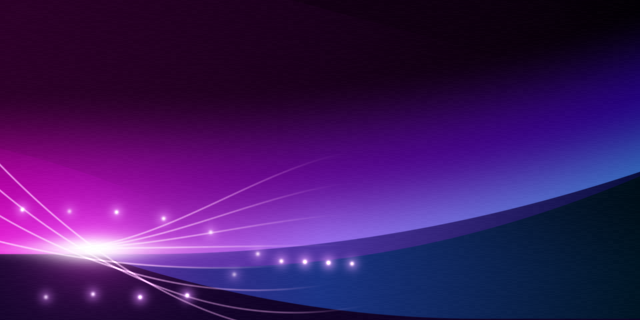
This background is drawn by a WebGL 1 fragment shader. Its source:

```glsl
precision highp float;
// Magenta-to-blue evening sky over a dark curved swoosh, with a flare, light trails and sparkles.

uniform vec2 u_resolution;

// Canvas space: x runs 0..2, y runs 0..1
const vec2 FLARE_POS = vec2(0.29, 0.222);
const float TRAIL_WIDTH = 0.0026;
const float GRAIN = 0.014;
const int SPARKLES = 15;

const vec3 NEAR_LEFT = vec3(0.86, 0.13, 0.80);
const vec3 NEAR_MID = vec3(0.62, 0.46, 0.96);
const vec3 NEAR_RIGHT = vec3(0.20, 0.42, 0.73);
const vec3 HIGH_LEFT = vec3(0.62, 0.00, 0.57);
const vec3 HIGH_MID = vec3(0.36, 0.03, 0.56);
const vec3 HIGH_RIGHT = vec3(0.14, 0.01, 0.49);
const vec3 TOP_LEFT = vec3(0.17, 0.00, 0.16);
const vec3 TOP_MID = vec3(0.10, 0.00, 0.11);
const vec3 TOP_RIGHT = vec3(0.01, 0.00, 0.02);
const vec3 STRIP_LEFT = vec3(0.46, 0.18, 0.70);
const vec3 STRIP_MID = vec3(0.30, 0.20, 0.63);
const vec3 STRIP_RIGHT = vec3(0.03, 0.05, 0.23);
const vec3 BLUE_LEFT = vec3(0.32, 0.10, 0.55);
const vec3 BLUE_MID = vec3(0.10, 0.20, 0.52);
const vec3 BLUE_RIGHT = vec3(0.00, 0.08, 0.14);
const vec3 FLOOR_DARK = vec3(0.06, 0.01, 0.15);
const vec3 HALO_COLOR = vec3(0.90, 0.22, 0.88);
const vec3 TRAIL_COLOR = vec3(1.00, 0.72, 1.00);
const vec3 SPARK_COLOR = vec3(0.85, 0.50, 1.00);

float hash(vec2 p) {
  vec3 q = fract(vec3(p.xyx) * 0.1031);
  q += dot(q, q.yzx + 33.33);
  return fract((q.x + q.y) * q.z);
}

vec3 screenBlend(vec3 base, vec3 light) {
  return 1.0 - (1.0 - base) * (1.0 - clamp(light, 0.0, 1.0));
}

// Colour ramp from the left through the middle to the right of the canvas
vec3 across(vec3 left, vec3 middle, vec3 right, float x) {
  return x < 1.0 ? mix(left, middle, x) : mix(middle, right, x - 1.0);
}

float horizon(float x) {
  float d = max(x - 0.45, 0.0);
  return 0.206 + 0.107 * d * d;
}

float innerEdge(float x) {
  return 0.165 + 0.156 * (x - 0.65) * (x - 0.65);
}

float lowerEdge(float x) {
  float d = max(1.5 - x, 0.0);
  return 0.004 + 0.14 * d * d;
}

vec3 sky(vec2 p, float px) {
  float h = p.y - horizon(p.x);
  vec3 near = across(NEAR_LEFT, NEAR_MID, NEAR_RIGHT, p.x);
  vec3 high = across(HIGH_LEFT, HIGH_MID, HIGH_RIGHT, p.x);
  vec3 top = across(TOP_LEFT, TOP_MID, TOP_RIGHT, p.x);
  vec3 c = mix(near, high, smoothstep(-0.06, 0.25, h));
  c = mix(c, top, smoothstep(0.19, 0.52, h));
  // Faint folds: one fans out from the flare, one crosses the top
  float fold = 0.536 - 0.24 * p.x - 0.19 * p.x * p.x - p.y;
  c *= 1.0 + 0.10 * smoothstep(-px, px, fold) * (1.0 - smoothstep(0.2, 0.55, p.x));
  float arc = p.y - 1.0 + 0.27 * (p.x - 0.91);
  return c * (1.0 - 0.25 * smoothstep(-px, px, arc) * (1.0 - smoothstep(0.9, 1.8, p.x)));
}

vec3 swoosh(vec2 p, float px) {
  vec3 strip = across(STRIP_LEFT, STRIP_MID, STRIP_RIGHT, p.x);
  vec3 blue = across(BLUE_LEFT, BLUE_MID, BLUE_RIGHT, p.x);
  blue *= 1.0 - 0.3 * smoothstep(0.12, 0.4, p.y) * smoothstep(1.0, 2.0, p.x);
  vec3 c = mix(blue, strip, smoothstep(-px, px, p.y - innerEdge(p.x)));
  return mix(FLOOR_DARK, c, smoothstep(-px, px, p.y - lowerEdge(p.x)));
}

float stroke(float offset, float slope, float px) {
  float d = abs(offset) * inversesqrt(1.0 + slope * slope);
  return 1.0 - smoothstep(TRAIL_WIDTH - px, TRAIL_WIDTH + px, d);
}

float trails(vec2 p, float px) {
  float light = 0.0;
  for (int i = 0; i < 4; i++) {
    float k = float(i);
    // S-curves that rise to the right of the flare
    float t = clamp(p.x - 0.2, 0.0, 1.0);
    float rise = 0.31 - 0.1 * k;
    float y = 0.224 + rise * t * t * (3.0 - 2.0 * t);
    float fade = smoothstep(0.2, 0.35, p.x) * (1.0 - smoothstep(0.45, 1.12, p.x));
    light += 0.65 * fade * stroke(p.y - y, 6.0 * rise * t * (1.0 - t), px);
    // Sagging arcs that enter from the left
    float lowX = 0.68 + 0.12 * k;
    float lowY = 0.163 - 0.07 * k;
    float bend = (0.245 + 0.08 * k - lowY) / (lowX * lowX);
    float dx = p.x - lowX;
    fade = mix(0.75, 0.4, smoothstep(0.3, 0.7, p.x)) * (1.0 - smoothstep(-0.1, 0.25, dx));
    light += fade * stroke(p.y - lowY - bend * dx * dx, 2.0 * bend * dx, px);
  }
  return light;
}

// Soft dots that zigzag around the flare and calm down to the right
vec3 sparkles(vec2 p) {
  vec3 light = vec3(0.0);
  for (int i = 0; i < SPARKLES; i++) {
    float k = float(i);
    float x = 0.07 + 1.03 * k / float(SPARKLES - 1);
    float side = 1.0 - 2.0 * mod(k, 2.0);
    float swing = 0.15 * (1.0 - smoothstep(0.5, 0.9, x)) * mix(0.65, 1.0, hash(vec2(k, 7.0)));
    float d = length(p - vec2(x, 0.22 - 0.04 * x + side * swing));
    float power = mix(0.4, 1.0, hash(vec2(k, 3.0)));
    light += power * (SPARK_COLOR * 0.65 * exp(-d * d * 1800.0) + exp(-d * d * 22000.0));
  }
  return light;
}

void main() {
  vec2 p = gl_FragCoord.xy / u_resolution * vec2(2.0, 1.0);
  float px = 1.0 / u_resolution.y;
  float above = smoothstep(-px, px, p.y - horizon(p.x));
  vec3 color = mix(swoosh(p, px), sky(p, px), above);

  // Flare: wide halo, flat streak and white core
  vec2 q = p - FLARE_POS;
  float halo = exp(-length(q * vec2(1.0, 1.4)) * 6.5) * mix(0.6, 1.0, above);
  vec2 streak = q * vec2(3.6, 42.0);
  vec2 core = q * vec2(7.0, 24.0);
  color = screenBlend(color, HALO_COLOR * halo);
  color = screenBlend(color, TRAIL_COLOR * trails(p, px));
  color = screenBlend(color, sparkles(p));
  color = screenBlend(color, TRAIL_COLOR * 0.7 * exp(-dot(streak, streak)));
  color = screenBlend(color, vec3(exp(-dot(core, core))));

  // Fine horizontal grain
  color += GRAIN * (hash(floor(p * vec2(60.0, 256.0))) - 0.5);
  gl_FragColor = vec4(clamp(color, 0.0, 1.0), 1.0);
}
```
